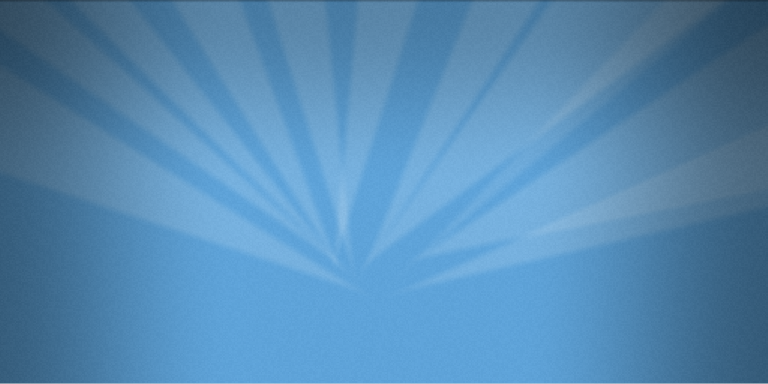
This background is drawn by a WebGL 1 fragment shader. Its source:

```glsl
precision highp float;

uniform vec2 u_resolution;

const vec3 SKY = vec3(0.37, 0.64, 0.85);
const float RAY_STRENGTH = 0.15;
const float EDGE_BLUR = 0.013;
const float SIDE_SHADE = 0.45;
const float TOP_SHADE = 0.25;
const float GRAIN = 0.022;
const float GRAIN_CELLS = 256.0;
const float BORDER = 0.004;

// Points the rays fan out from, on a canvas 2 wide and 1 high
const vec2 LOW_LEFT = vec2(0.932, 0.245);
const vec2 LEFT = vec2(0.872, 0.323);
const vec2 INNER_LEFT = vec2(0.917, 0.310);
const vec2 CENTER = vec2(0.958, 0.318);
const vec2 RIGHT = vec2(1.089, 0.328);
const vec2 LOW_RIGHT = vec2(1.055, 0.245);

float hash(vec2 p) {
  return fract(sin(dot(p, vec2(12.9898, 78.233))) * 43758.5453);
}

// Signed distance to the clockwise side of a line, angle in degrees from up
float sideOf(vec2 d, float angle) {
  float a = radians(angle);
  return d.x * cos(a) - d.y * sin(a);
}

// Soft wedge of light between two angles
float ray(vec2 p, vec2 apex, float from, float to) {
  vec2 d = p - apex;
  return smoothstep(-EDGE_BLUR, EDGE_BLUR, sideOf(d, from))
       * smoothstep(-EDGE_BLUR, EDGE_BLUR, -sideOf(d, to));
}

float rays(vec2 p) {
  float light = ray(p, LOW_LEFT, -71.8, -57.9);
  light += ray(p, LEFT, -55.5, -48.1);
  light += ray(p, LEFT, -45.5, -38.3);
  light += ray(p, LEFT, -32.1, -20.1);
  light += ray(p, INNER_LEFT, -17.6, -5.8);
  light += ray(p, LEFT, 5.1, 17.7);
  light += ray(p, CENTER, 21.8, 33.3);
  light += ray(p, CENTER, 35.2, 53.7);
  light += ray(p, RIGHT, 43.8, 50.4) * 0.7;
  light += ray(p, RIGHT, 56.3, 78.7);
  light += ray(p, LOW_RIGHT, 65.8, 77.1);
  return min(light, 1.7);
}

float vignette(vec2 p) {
  float side = smoothstep(0.35, 1.08, abs(p.x - 0.98));
  float top = smoothstep(0.5, 1.0, p.y);
  return (1.0 - SIDE_SHADE * side) * (1.0 - TOP_SHADE * top);
}

void main() {
  vec2 p = gl_FragCoord.xy / u_resolution * vec2(2.0, 1.0);

  // Rays over the sky, darkened towards the sides and top
  vec3 color = mix(SKY, vec3(1.0), RAY_STRENGTH * rays(p));
  color *= vignette(p);

  // Fine paper grain
  color += GRAIN * (hash(floor(p * GRAIN_CELLS)) - 0.5);

  // Dark upper rim and pale lower rim
  color *= 1.0 - 0.25 * smoothstep(1.0 - 2.0 * BORDER, 1.0, p.y);
  color = mix(color, vec3(0.85), 0.7 * (1.0 - smoothstep(0.0, BORDER, p.y)));

  gl_FragColor = vec4(color, 1.0);
}
```
